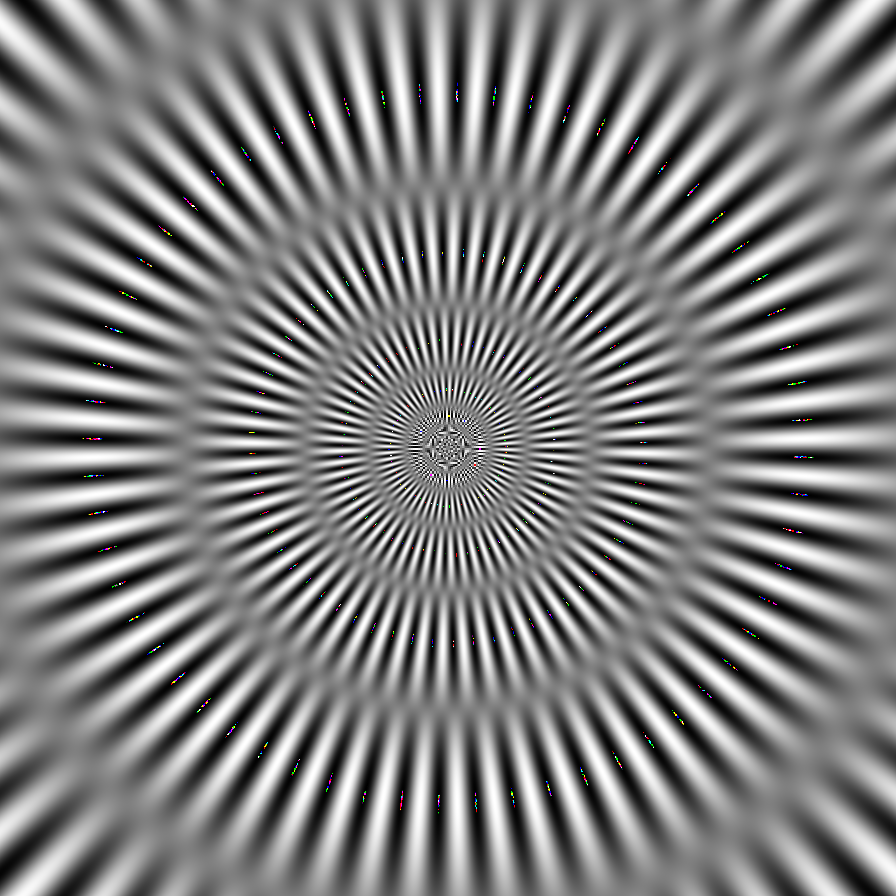
A Shadertoy shader for this background:

```glsl
const float TAU = 6.2831853;

// Independent random value for each colour channel of a grid cell
vec3 hash3(vec2 cell) {
    vec3 q = fract(cell.xyx * vec3(0.1031, 0.1030, 0.0973));
    q += dot(q, q.yxz + 33.33);
    return fract((q.xxy + q.yzz) * q.zyx);
}

// Sixty spokes whose sign flips between logarithmically spaced rings
float spokeWave(vec2 p) {
    float radius = max(length(p), 1e-4);
    float spokes = sin(60.0 * atan(p.y, p.x));
    float rings = cos(5.22 * log(radius / 0.396));
    return spokes * rings;
}

void mainImage(out vec4 fragColor, in vec2 fragCoord) {
    vec2 p = (fragCoord - 0.5 * iResolution.xy) / iResolution.y;

    // Fixed fine grid, so the moire core keeps its form at any size
    vec2 cell = floor(p * 512.0);
    vec2 samplePoint = length(p) < 0.045 ? (cell + 0.5) / 512.0 : p;

    float brightness = 0.5 + 0.5 * spokeWave(samplePoint);
    vec3 color = vec3(brightness);

    // Coloured sparks along the darkest spoke centres
    float darkest = 1.0 - smoothstep(0.005, 0.007, brightness);
    vec3 sparks = step(0.62, hash3(cell + 700.0));
    color = mix(color, sparks, darkest);

    fragColor = vec4(color, 1.0);
}
```
